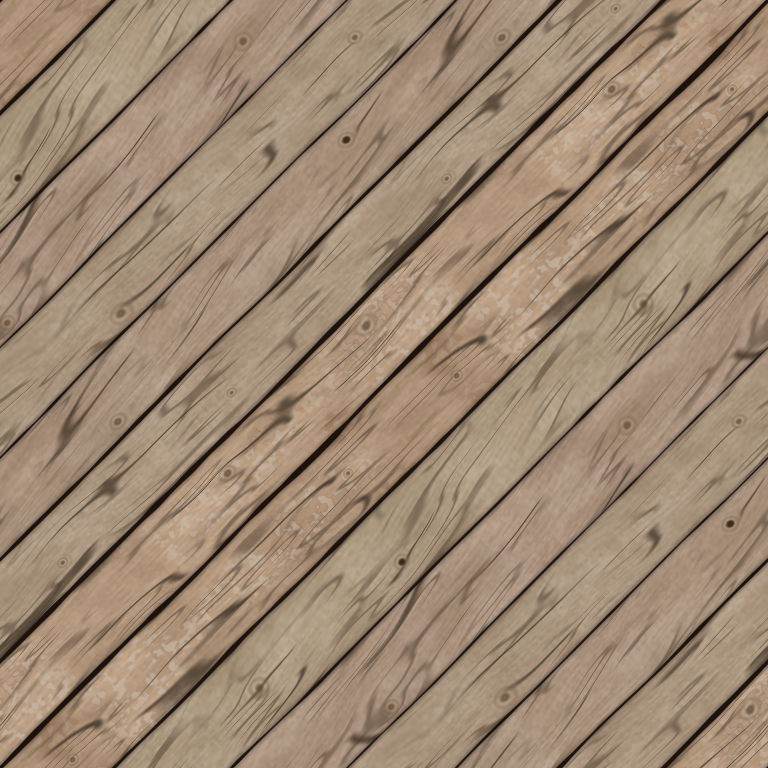
Write a WebGL 1 fragment shader that draws this texture.

```glsl
precision highp float;
uniform vec2 u_resolution;

const float TAU = 6.28319;
const float PLANKS = 7.0;

float hash(vec2 p) {
  return fract(sin(dot(p, vec2(127.1, 311.7))) * 43758.5);
}

// Value noise that tiles over the unit square with the given cell counts
float noise(vec2 q, vec2 cells, float seed) {
  vec2 p = q * cells;
  vec2 i = floor(p), f = fract(p);
  f = f * f * (3.0 - 2.0 * f);
  vec2 a = floor(mod(i + 0.5, cells)) + seed * 19.17;
  vec2 b = floor(mod(i + 1.5, cells)) + seed * 19.17;
  return mix(mix(hash(a), hash(vec2(b.x, a.y)), f.x),
             mix(hash(vec2(a.x, b.y)), hash(b), f.x), f.y);
}

// Thin line where the noise crosses its middle value
float contour(float n, float width) {
  return 1.0 - smoothstep(0.0, width, abs(n - 0.5));
}

void main() {
  vec2 uv = gl_FragCoord.xy / u_resolution;
  float pixel = 0.8 / min(u_resolution.x, u_resolution.y);

  // Diagonal axes, each with period one: along and across the boards
  float along = uv.x + uv.y;
  float across = uv.x - uv.y;
  float wander = noise(vec2(along, across), vec2(6.0, 7.0), 3.0) - 0.5;
  float row = PLANKS * (across - 0.013 + 0.012 * cos(TAU * across) + 0.005 * wander);
  float id = floor(mod(row, PLANKS));
  float f = fract(row);
  float warmth = smoothstep(0.1, 0.9, cos(TAU * (id + 0.5) / PLANKS));

  // Knots push the grain aside
  float bend = 0.0, rings = 0.0, core = 0.0, halo = 0.0;
  for (int j = 0; j < 2; j++) {
    vec2 key = vec2(id + 1.0, float(j) + 2.0);
    vec2 center = vec2(0.5 * float(j) + 0.45 * hash(key), 0.15 + 0.7 * hash(key + 7.3));
    vec2 d = vec2(fract(along - center.x + 0.5) - 0.5, f - center.y) * vec2(0.707, 0.101);
    float radius = mix(0.004, 0.011, hash(key + 3.7));
    float r = length(d * vec2(0.8, 1.0)) / radius;
    r += 0.4 * (noise(vec2(along, f), vec2(60.0, 9.0), id) - 0.5);
    vec2 e = d * vec2(0.4, 1.0) / (1.6 * radius);
    bend += 0.7 * (f - center.y) * exp(-dot(e, e));
    float body = exp(-0.6 * r * r);
    rings += body * (0.5 + 0.5 * sin(7.0 * r));
    halo += body;
    core += (1.0 - smoothstep(0.2, 0.8, r)) * (0.25 + 0.65 * step(0.65, hash(key + 5.1)));
  }

  // Grain coordinates: slightly slanted and wavy
  float slant = step(0.35, hash(vec2(id, 4.0)));
  float wave = noise(vec2(along, f), vec2(5.0, 2.0), id + 1.0);
  vec2 grain = vec2(along, f - bend + slant * along + 0.22 * wave);

  float streak = noise(grain, vec2(7.0, 9.0), id + 11.0);
  float fine = noise(grain, vec2(34.0, 36.0), id + 21.0);
  float speck = noise(grain, vec2(150.0, 26.0), id + 31.0);
  float blotch = noise(vec2(along, f), vec2(7.0, 2.0), id + 41.0);
  float flakes = 0.6 * noise(grain, vec2(70.0, 15.0), id + 51.0) + 0.4 * speck;

  // Weathered wood tone
  float tone = 0.56 + 0.35 * (streak - 0.5) + 0.4 * (fine - 0.5)
             + 0.25 * (speck - 0.5) + 0.5 * (blotch - 0.5)
             + 0.25 * (hash(vec2(id, 9.0)) - 0.5) + 0.12 * warmth;
  vec3 wood = mix(vec3(0.59, 0.51, 0.43), vec3(0.74, 0.67, 0.595), tone);
  vec3 tint = mix(vec3(0.98, 1.0, 0.95), vec3(1.01, 0.98, 0.98), hash(vec2(id, 2.0)));
  wood *= mix(tint, vec3(1.03, 0.98, 0.93), warmth);

  // Rusty stains and pale flakes, strongest on the warm boards
  float stain = smoothstep(0.45, 0.8, noise(vec2(along, f), vec2(9.0, 3.0), id + 61.0));
  wood = mix(wood, vec3(0.57, 0.44, 0.34),
             stain * (0.15 + 0.5 * warmth * smoothstep(0.4, 0.6, flakes)));
  float pale = smoothstep(0.5, 0.68, flakes) * smoothstep(0.3, 0.65, blotch);
  wood = mix(wood, vec3(0.78, 0.72, 0.65), pale * (0.12 + 0.5 * warmth));

  // Dark fibres and a few deeper cracks
  float fibre = contour(noise(grain, vec2(8.0, 14.0), id + 71.0), 0.14);
  fibre *= smoothstep(0.3, 0.75, noise(grain, vec2(10.0, 5.0), id + 81.0));
  wood = mix(wood, vec3(0.38, 0.31, 0.245), 0.65 * fibre);
  float crack = contour(noise(grain, vec2(3.0, 5.0), id + 91.0), 0.055);
  crack *= smoothstep(0.55, 0.75, noise(grain, vec2(6.0, 4.0), id + 101.0));
  wood = mix(wood, vec3(0.25, 0.2, 0.15), 0.75 * crack);

  // Knot colouring
  wood = mix(wood, vec3(0.7, 0.62, 0.52), 0.35 * min(halo, 1.0));
  wood = mix(wood, vec3(0.42, 0.33, 0.25), 0.6 * min(rings, 1.0));
  wood = mix(wood, vec3(0.2, 0.13, 0.08), min(core, 1.0));

  // Gaps between boards, uneven in width
  float joint = mod(floor(row + 0.5), PLANKS);
  float edge = 0.101 * min(f, 1.0 - f);
  float gap = 0.0021 + 0.001 * cos(TAU * (joint + 0.5) / PLANKS);
  gap *= 0.6 + 0.8 * noise(vec2(along, joint / PLANKS), vec2(22.0, 7.0), 5.0);
  wood *= mix(0.78, 1.0, smoothstep(0.0, 0.006, edge - gap));
  wood = mix(vec3(0.11, 0.07, 0.045), wood, smoothstep(gap - pixel, gap + pixel, edge));

  gl_FragColor = vec4(wood, 1.0);
}
```
